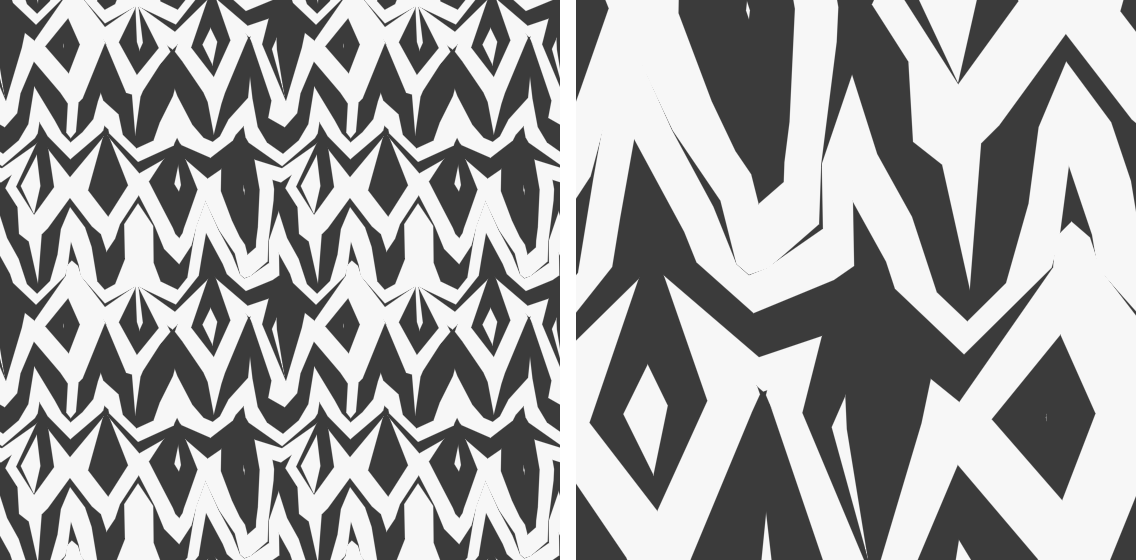
Left, the full canvas; right, a detail of the centre.
Give the GLSL for this pattern, as a WebGL 2 fragment shader.

```glsl
#version 300 es
precision highp float;

#define TILES 2.0   // whole repeats across the canvas
#define GRID vec2(8.0, 6.0) // mesh cells per tile, both even
#define JITTER 0.40 // wander of the mesh corners, in cells
#define RISE 4.0    // bands climbed per tile, even so that it wraps
#define RIDGE 0.57  // height of the folds, in bands
#define ROUGH 0.50  // random height of the corners, in bands
#define INK_SUM 0.82 // shared thickness of two neighbouring bands
#define OVERSHOOT 0.12 // how far a band thins past zero, which ends it in a spike
#define SEED 11.0

uniform vec2 u_resolution;
out vec4 fragColor;

const vec3 PAPER = vec3(0.968);
const vec3 INK = vec3(0.23);

struct Corner { vec2 pos; vec2 field; }; // field: height, thickness
struct Facet { float inside; vec2 field; vec2 heightSlope; vec2 thickSlope; };

vec2 hash2(vec2 id, float channel) {
    vec3 q = fract(vec3(id, id.x + channel * 17.0 + SEED) * vec3(0.1031, 0.1030, 0.0973));
    q += dot(q, q.yzx + 33.33);
    return fract((q.xx + q.yz) * q.zy);
}

float cross2(vec2 a, vec2 b) {
    return a.x * b.y - a.y * b.x;
}

// Mesh corner: folds alternate by column and swap sides every half tile
Corner meshCorner(vec2 cell) {
    vec2 id = mod(cell, GRID);
    vec2 wander = hash2(id, 1.0) - 0.5;
    vec2 chance = hash2(id, 2.0);
    float fold = mod(id.x + floor(2.0 * id.y / GRID.y), 2.0) * 2.0 - 1.0;
    float height = RISE * cell.y / GRID.y + RIDGE * fold + ROUGH * (chance.x - 0.5);
    float thickness = mix(-OVERSHOOT, INK_SUM + OVERSHOOT, chance.y);
    return Corner((cell + JITTER * wander) / GRID, vec2(height, thickness));
}

// Flat triangle: values at p and their constant slopes
Facet facet(vec2 p, Corner a, Corner b, Corner c) {
    vec2 ab = b.pos - a.pos, ac = c.pos - a.pos, ap = p - a.pos;
    float area = cross2(ab, ac);
    float wb = cross2(ap, ac) / area;
    float wc = cross2(ab, ap) / area;
    vec2 slopeB = vec2(ac.y, -ac.x) / area;
    vec2 slopeC = vec2(-ab.y, ab.x) / area;
    vec2 riseB = b.field - a.field, riseC = c.field - a.field;
    return Facet(min(min(wb, wc), 1.0 - wb - wc),
                 a.field + wb * riseB + wc * riseC,
                 slopeB * riseB.x + slopeC * riseC.x,
                 slopeB * riseB.y + slopeC * riseC.y);
}

// Facet of the wrapping mesh that holds p
Facet findFacet(vec2 p) {
    Facet best;
    best.inside = -1e5;
    vec2 home = floor(p * GRID);
    for (int y = -1; y <= 1; y++) {
        for (int x = -1; x <= 1; x++) {
            vec2 cell = home + vec2(x, y);
            Corner a = meshCorner(cell);
            Corner b = meshCorner(cell + vec2(1, 0));
            Corner c = meshCorner(cell + vec2(1, 1));
            Corner d = meshCorner(cell + vec2(0, 1));
            bool flip = mod(cell.x + cell.y, 2.0) > 0.5;
            Facet lower, upper;
            if (flip) {
                lower = facet(p, a, b, d);
                upper = facet(p, c, d, b);
            } else {
                lower = facet(p, a, b, c);
                upper = facet(p, a, c, d);
            }
            if (lower.inside > best.inside) best = lower;
            if (upper.inside > best.inside) best = upper;
        }
    }
    return best;
}

void main() {
    vec2 p = gl_FragCoord.xy / u_resolution * TILES;
    float pixel = TILES / u_resolution.y;
    Facet f = findFacet(p);

    // Neighbouring bands trade thickness, so their spikes interlock
    float offset = fract(f.field.x) - 0.5;
    bool odd = mod(floor(f.field.x), 2.0) > 0.5;
    float thickness = odd ? INK_SUM - f.field.y : f.field.y;
    vec2 thickSlope = odd ? -f.thickSlope : f.thickSlope;

    // Distance to the straight edge of the band
    float level = 2.0 * abs(offset) - thickness;
    vec2 slope = 2.0 * sign(offset) * f.heightSlope - thickSlope;
    float edge = level / max(length(slope), 0.001);

    float paper = smoothstep(-0.75, 0.75, edge / pixel);
    fragColor = vec4(mix(INK, PAPER, paper), 1.0);
}
```
